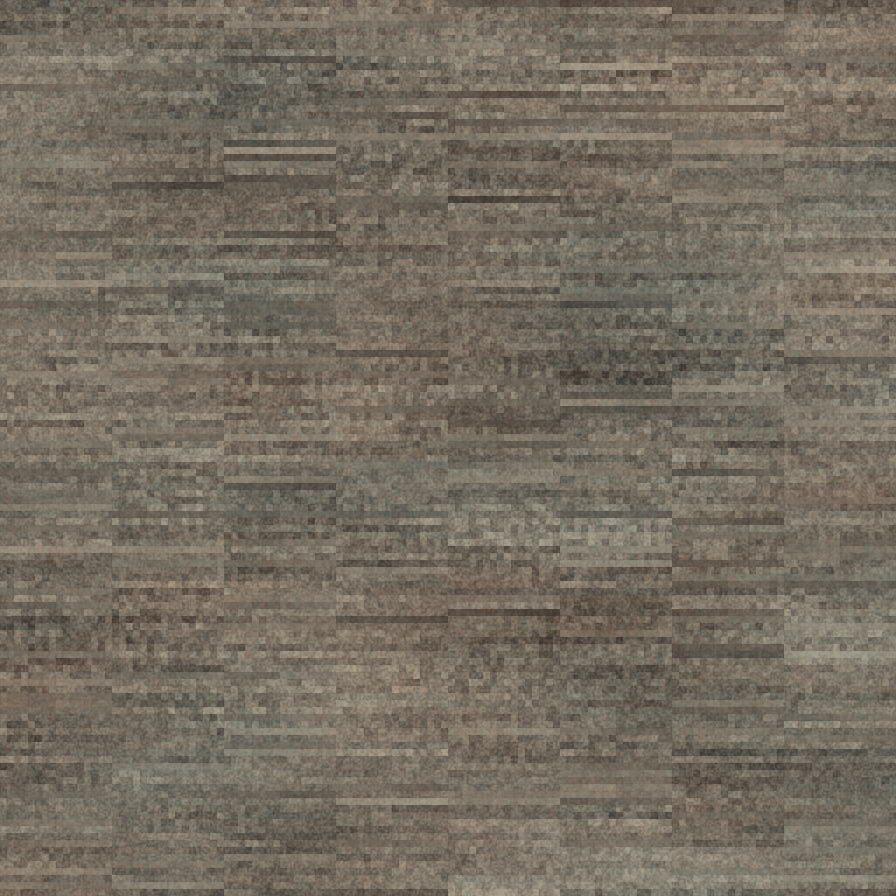
Reproduce this texture procedurally as a Shadertoy shader.

```glsl
const float ROWS = 128.0;
const float COLUMNS = 8.0;
const float CELLS = 128.0;
const vec3 DARK_FIBRE = vec3(0.270, 0.243, 0.215);
const vec3 LIGHT_FIBRE = vec3(0.622, 0.588, 0.522);
const vec3 RUST_SHIFT = vec3(0.110, -0.015, -0.055);

float hash(vec2 p, float seed) {
    vec3 q = fract(vec3(p.xyx + seed * 17.13) * vec3(0.1031, 0.1030, 0.0973));
    q += dot(q, q.yzx + 33.33);
    return fract((q.x + q.y) * q.z);
}

float valueNoise(vec2 p, float seed) {
    vec2 i = floor(p);
    vec2 f = fract(p);
    f = f * f * (3.0 - 2.0 * f);
    float low = mix(hash(i, seed), hash(i + vec2(1, 0), seed), f.x);
    float high = mix(hash(i + vec2(0, 1), seed), hash(i + 1.0, seed), f.x);
    return mix(low, high, f.y);
}

// Centred on zero
float clouds(vec2 p, float seed) {
    float sum = 0.0;
    float amplitude = 0.5;
    for (int octave = 0; octave < 4; octave++) {
        sum += amplitude * (valueNoise(p, seed + float(octave)) - 0.5);
        p = p * 2.03 + 5.7;
        amplitude *= 0.5;
    }
    return sum;
}

// One random value per strip, centred on zero
float strip(vec2 uv, float count, float seed) {
    return hash(floor(uv * vec2(count, ROWS)), seed) - 0.5;
}

// Strips at halving widths, from half the canvas to short dashes
float stripTone(vec2 uv) {
    float sum = 0.0;
    float amplitude[5] = float[5](0.10, 0.18, 0.26, 0.14, 0.10);
    for (int level = 0; level < 5; level++) {
        sum += amplitude[level] * strip(uv, exp2(float(level) + 1.0), float(level) + 11.0);
    }
    return sum;
}

// Faint shade along the borders of a cell
float cellBorder(vec2 uv) {
    vec2 f = abs(fract(uv * vec2(CELLS, ROWS)) - 0.5);
    return smoothstep(0.34, 0.5, max(f.x, f.y));
}

vec3 weave(vec2 uv) {
    // Bold strips stay flat, the others break into square cells
    float bold = step(0.30, strip(uv, COLUMNS, 21.0));
    float patchiness = smoothstep(-0.2, 0.2, clouds(uv * vec2(8.0, 24.0), 31.0));
    float cellTone = strip(uv, CELLS, 23.0) * mix(0.20 + 0.24 * patchiness, 0.10, bold);
    float boldTone = bold * strip(uv, COLUMNS, 22.0) * 0.50;

    // Broad wear and fine fibre
    float wear = clouds(uv * vec2(3.0, 7.0), 41.0) * 0.55;
    float grain = (valueNoise(uv * vec2(560.0, 480.0), 51.0) - 0.5) * 0.42
                + (valueNoise(uv * vec2(210.0, 290.0), 52.0) - 0.5) * 0.16;
    float tone = 0.55 + stripTone(uv) + cellTone + boldTone + wear
               + grain * mix(1.0, 0.6, bold) - 0.05 * cellBorder(uv);

    // Rust and grey-green drift
    float rust = clouds(uv * vec2(4.0, 9.0), 61.0) * 0.9
               + strip(uv, COLUMNS, 62.0) * 0.20
               + (valueNoise(uv * 400.0, 63.0) - 0.5) * 0.55;
    return mix(DARK_FIBRE, LIGHT_FIBRE, clamp(tone, -0.1, 1.1)) + RUST_SHIFT * rust * 0.6;
}

void mainImage(out vec4 fragColor, in vec2 fragCoord) {
    // Four samples smooth the strip edges
    vec3 color = vec3(0.0);
    for (int i = 0; i < 4; i++) {
        vec2 offset = vec2(i % 2, i / 2) * 0.5 - 0.25;
        color += weave((fragCoord + offset) / iResolution.xy);
    }
    fragColor = vec4(color * 0.25, 1.0);
}
```
